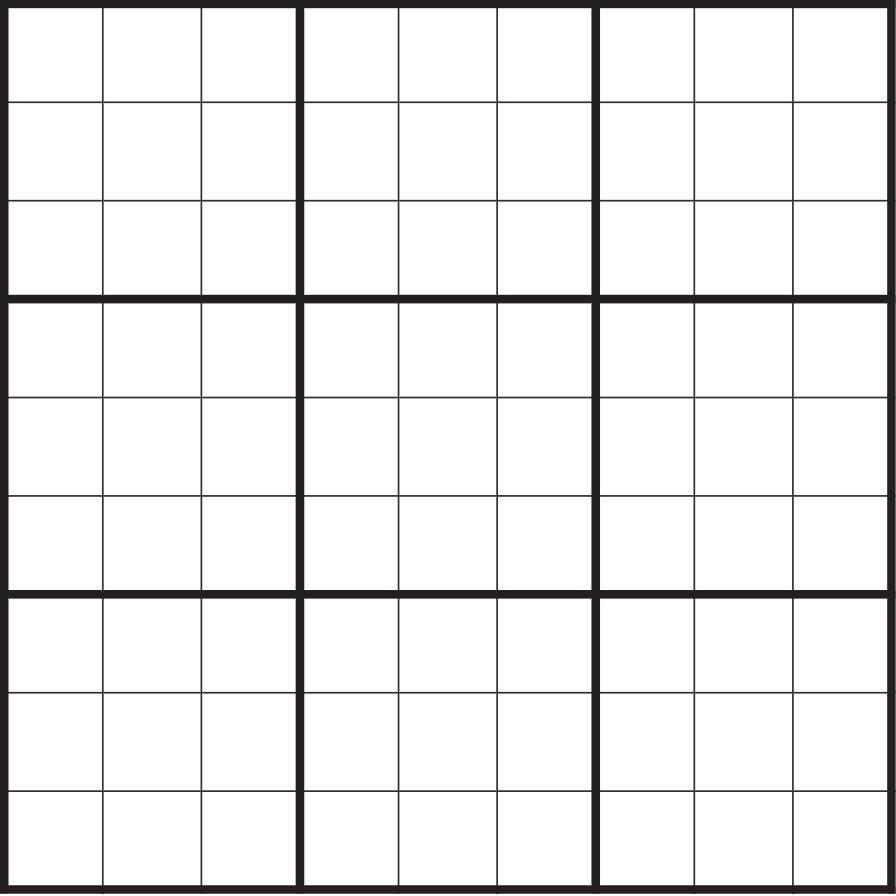
This pattern is drawn by a Shadertoy shader. Its source:

```glsl
// Empty nine by nine puzzle grid: dark ink on white paper.
// Each axis finds its nearest rule; every third rule is heavy, the rest are hairlines.
// Edges are smoothed by the exact share of a pixel that each rule covers.

const vec3 PAPER = vec3(1.0);
const vec3 HEAVY_INK = vec3(0.137, 0.122, 0.126);
const vec3 HAIR_INK = vec3(0.19, 0.18, 0.185);

const float CELLS = 9.0;                      // cells across and down
const float BLOCK = 3.0;                      // cells per heavy block
const vec2 FIRST_RULE = vec2(0.0047, 0.0072); // centre of the left and bottom rules
const vec2 CELL_SIZE = vec2(0.11003, 0.10983);
const float HEAVY_WIDTH = 0.0096;
const float HAIR_WIDTH = 0.0019;

// Share of a pixel-wide window, at offset d from the centre, covered by a band
vec2 bandCoverage(vec2 d, vec2 halfWidth, vec2 pixel) {
    vec2 low = max(d - 0.5 * pixel, -halfWidth);
    vec2 high = min(d + 0.5 * pixel, halfWidth);
    return clamp((high - low) / pixel, 0.0, 1.0);
}

void mainImage(out vec4 fragColor, in vec2 fragCoord) {
    vec2 pixel = 1.0 / iResolution.xy;
    vec2 uv = fragCoord * pixel;

    // Nearest rule on each axis
    vec2 index = clamp(floor((uv - FIRST_RULE) / CELL_SIZE + 0.5), 0.0, CELLS);
    vec2 offset = uv - FIRST_RULE - index * CELL_SIZE;
    vec2 isHeavy = 1.0 - step(0.5, mod(index, BLOCK));

    vec2 heavy = bandCoverage(offset, vec2(0.5 * HEAVY_WIDTH), pixel) * isHeavy;
    vec2 hair = bandCoverage(offset, vec2(0.5 * HAIR_WIDTH), pixel) * (1.0 - isHeavy);

    // Rules stop at the outer edge of the frame
    vec2 halfFrame = 0.5 * (CELLS * CELL_SIZE + HEAVY_WIDTH);
    vec2 centre = FIRST_RULE + 0.5 * CELLS * CELL_SIZE;
    vec2 inside = bandCoverage(uv - centre, halfFrame, pixel);
    float frame = inside.x * inside.y;

    // Hairlines first, heavy rules on top
    vec3 color = mix(PAPER, HAIR_INK, max(hair.x, hair.y) * frame);
    color = mix(color, HEAVY_INK, max(heavy.x, heavy.y) * frame);
    fragColor = vec4(color, 1.0);
}
```
